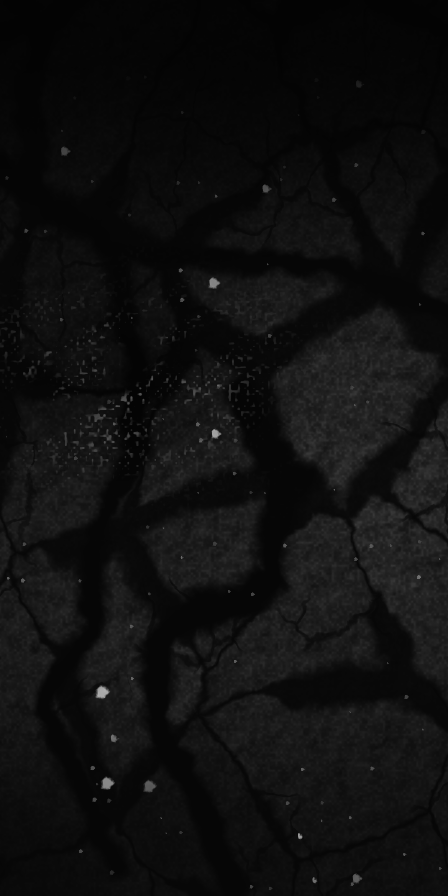
Give the GLSL for this texture, as a Shadertoy shader.

```glsl
float hash(vec2 p) {
    vec3 q = fract(p.xyx * vec3(0.1031, 0.1030, 0.0973));
    q += dot(q, q.yzx + 33.33);
    return fract((q.x + q.y) * q.z);
}

vec2 hash2(vec2 p) {
    return vec2(hash(p), hash(p + 71.7));
}

float noise(vec2 p) {
    vec2 i = floor(p), f = fract(p);
    f = f * f * (3.0 - 2.0 * f);
    float low = mix(hash(i), hash(i + vec2(1, 0)), f.x);
    float high = mix(hash(i + vec2(0, 1)), hash(i + vec2(1, 1)), f.x);
    return mix(low, high, f.y);
}

float fbm(vec2 p) {
    float sum = 0.0, amp = 0.5;
    for (int i = 0; i < 5; i++) {
        sum += amp * noise(p);
        p = mat2(1.6, 1.2, -1.2, 1.6) * p + 13.1;
        amp *= 0.5;
    }
    return sum;
}

vec2 warp(vec2 p, float scale, float amount) {
    vec2 shift = vec2(fbm(p * scale + 40.0), fbm(p * scale + 90.0));
    return p + amount * (shift - 0.48);
}

// Voronoi plates: x = distance to the border, y = plate id
vec2 plates(vec2 p) {
    vec2 cell = floor(p), nearCell = cell, nearVec = vec2(0);
    float best = 9.0;
    for (int k = 0; k < 9; k++) {
        vec2 c = cell + vec2(k % 3 - 1, k / 3 - 1);
        vec2 v = c + hash2(c) - p;
        if (dot(v, v) < best) {
            best = dot(v, v);
            nearVec = v;
            nearCell = c;
        }
    }
    float edge = 9.0;
    for (int k = 0; k < 25; k++) {
        vec2 c = nearCell + vec2(k % 5 - 2, k / 5 - 2);
        vec2 v = c + hash2(c) - p;
        vec2 d = v - nearVec;
        if (dot(d, d) > 0.0001) edge = min(edge, dot(0.5 * (v + nearVec), normalize(d)));
    }
    return vec2(edge, hash(nearCell + 5.3));
}

float segment(vec2 p, vec2 a, vec2 b) {
    vec2 ab = b - a;
    return length(p - a - ab * clamp(dot(p - a, ab) / dot(ab, ab), 0.0, 1.0));
}

float fissure(vec2 p, vec2 path[6]) {
    float d = 9.0;
    for (int i = 0; i < 5; i++) d = min(d, segment(p, path[i], path[i + 1]));
    return d;
}

float blob(vec2 p, vec2 center, vec2 size) {
    vec2 q = (p - center) / size;
    return exp(-dot(q, q));
}

// Scattered pale chips, at most one per grid cell
float chips(vec2 p, float cells, float share, float maxRadius) {
    vec2 g = p * cells, id = floor(g);
    vec2 center = 0.3 + 0.4 * hash2(id + 17.0);
    float radius = maxRadius * mix(0.35, 1.0, hash(id + 31.0));
    float d = length(warp(fract(g) - center, 9.0, 0.12));
    float shape = 1.0 - smoothstep(radius * 0.6, radius * 1.2, d);
    return shape * step(hash(id + 3.0), share) * mix(0.4, 1.0, hash(id + 57.0));
}

// Fine glitter gathered in slanted streaks
float glitter(vec2 p) {
    vec2 q = mat2(0.88, -0.48, 0.48, 0.88) * p;
    float streak = smoothstep(0.4, 0.68, fbm(q * vec2(7.0, 24.0)));
    float points = smoothstep(0.6, 0.95, noise(p * 150.0));
    return streak * points;
}

void mainImage(out vec4 fragColor, in vec2 fragCoord) {
    vec2 p = fragCoord / iResolution.x;
    vec2 w = warp(warp(p, 5.0, 0.12), 26.0, 0.03);

    // Main fissures between the slabs
    float middle = fissure(w, vec2[6](vec2(0.54, 1.10), vec2(0.65, 0.92),
        vec2(0.62, 0.72), vec2(0.35, 0.56), vec2(0.38, 0.36), vec2(0.52, 0.0)));
    float left = fissure(w, vec2[6](vec2(0.27, 1.42), vec2(0.31, 1.02),
        vec2(0.19, 0.80), vec2(0.17, 0.60), vec2(0.07, 0.42), vec2(0.24, 0.08)));
    float upper = fissure(w, vec2[6](vec2(0.0, 1.64), vec2(0.25, 1.44),
        vec2(0.54, 1.42), vec2(0.70, 1.40), vec2(0.85, 1.33), vec2(1.05, 1.28)));
    float depth = min(middle - 0.02 * noise(p * 6.0), min(left, upper));
    float slab = smoothstep(0.012, 0.045, depth);

    // Smaller plates and hairline cracks
    vec2 plate = plates(w * vec2(3.1, 2.5) + 4.0);
    float gap = 0.14 * smoothstep(0.3, 0.75, noise(p * 4.0 + 8.0));
    slab *= mix(0.12, 1.0, smoothstep(gap * 0.5, gap + 0.03, plate.x));
    float hair = plates(warp(w, 12.0, 0.06) * vec2(7.0, 5.0)).x;
    float hairMask = smoothstep(0.48, 0.62, noise(p * 5.0 + 21.0));
    slab *= 1.0 - 0.65 * hairMask * (1.0 - smoothstep(0.01, 0.045, hair));

    // Soft light, fading to the top and the lower left corner
    float light = 0.062 + 0.055 * blob(p, vec2(0.82, 0.95), vec2(0.38, 0.5));
    light += 0.035 * blob(p, vec2(0.4, 0.65), vec2(0.4, 0.4));
    light *= mix(0.12, 1.0, smoothstep(1.9, 1.15, p.y));
    light *= 1.0 - 0.7 * blob(p, vec2(0.0, 0.05), vec2(0.35, 0.3));
    light *= mix(0.6, 1.0, smoothstep(0.0, 0.45, p.y)) * mix(0.72, 1.2, plate.y);

    // Rough stone surface
    float relief = fbm(p * 28.0) - fbm(p * 28.0 + vec2(0.25, -0.3));
    float grit = noise(p * 175.0);
    float grain = 0.45 + 0.6 * fbm(p * 38.0) + 0.55 * grit * grit + 0.8 * relief;
    float tone = 0.014 * smoothstep(2.1, 1.2, p.y) + 0.01 + slab * light * grain;

    // Glitter patch and pale chips
    float patchMask = blob(w, vec2(0.28, 1.14), vec2(0.3, 0.17));
    tone = tone * (1.0 - 0.4 * patchMask) + 0.32 * patchMask * glitter(p);
    float lit = smoothstep(1.95, 1.4, p.y);
    tone += lit * 0.3 * chips(p, 26.0, 0.07, 0.13);
    tone += lit * 0.6 * chips(p + 0.37, 9.0, 0.07, 0.12);

    fragColor = vec4(vec3(clamp(tone, 0.0, 1.0)), 1.0);
}
```
